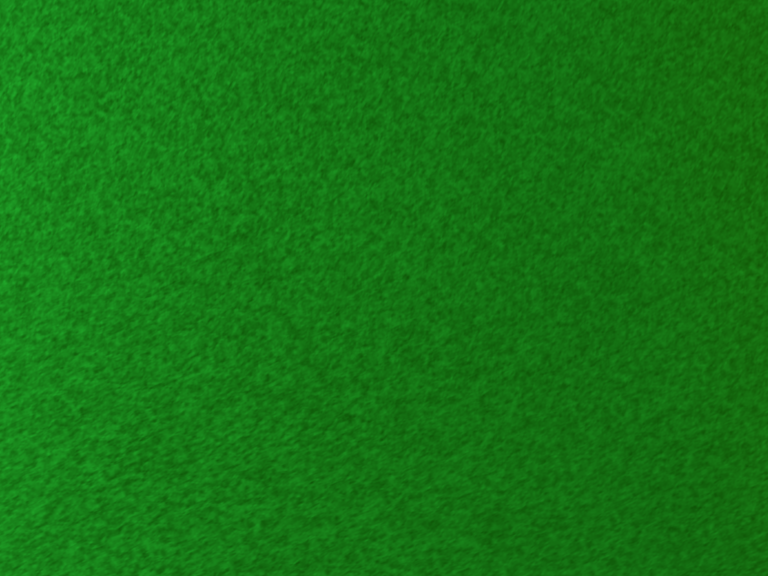
This texture is drawn by a WebGL 2 fragment shader. Its source:

```glsl
#version 300 es
precision highp float;

uniform vec2 u_resolution;
out vec4 fragColor;

float hash(ivec2 cell) {
  uvec2 q = uvec2(cell + 32768) * uvec2(1597334673u, 3812015801u);
  uint h = (q.x ^ q.y) * 1597334673u;
  h = (h ^ (h >> 15)) * 2246822519u;
  h ^= h >> 13;
  return float(h >> 8) / 16777216.0;
}

// Value noise centred on zero
float noise(vec2 p) {
  ivec2 i = ivec2(floor(p));
  vec2 f = fract(p);
  f = f * f * (3.0 - 2.0 * f);
  float low = mix(hash(i), hash(i + ivec2(1, 0)), f.x);
  float high = mix(hash(i + ivec2(0, 1)), hash(i + ivec2(1, 1)), f.x);
  return mix(low, high, f.y) - 0.5;
}

// Short fibres lying along the given angle
float fibres(vec2 p, float angle, vec2 density) {
  vec2 along = vec2(cos(angle), sin(angle));
  vec2 q = vec2(dot(p, along), dot(p, vec2(-along.y, along.x)));
  q.y += 0.004 * noise(q * 60.0);
  return noise(q * density) + 0.6 * noise(q * density * 1.7 + 37.0);
}

void main() {
  vec2 p = gl_FragCoord.xy / u_resolution.y;
  vec2 uv = gl_FragCoord.xy / u_resolution;

  // The nap turns from shallow at the lower left to steep at the top
  float steep = smoothstep(0.1, 0.9, uv.y + 0.15 * uv.x + 0.15 * noise(p * 4.0));
  float shallowNap = fibres(p, 0.45, vec2(95.0, 190.0));
  float steepNap = fibres(p + 5.0, 1.05, vec2(115.0, 180.0));
  float nap = shallowNap * sqrt(1.0 - steep) + steepNap * sqrt(steep);

  // Crisp tips, faint clumps and broad unevenness of the pile
  float tips = noise(p * 260.0 + 53.0);
  float clumps = noise(p * 85.0 + 11.0) + 0.25 * noise(p * 38.0 + 3.0);
  float patches = noise(p * 5.0 + 19.0) + 0.5 * noise(p * 11.0 + 7.0);

  // Light falls from the left, with a dim hollow low on that side
  float light = 0.08 + 0.83 * pow(1.0 - uv.x, 1.8);
  light += 0.1 * (uv.y - 0.5) * (1.0 - uv.x);
  light -= 0.12 * exp(-12.0 * dot(uv - vec2(0.3, 0.2), uv - vec2(0.3, 0.2)));
  float contrast = mix(1.15, 0.75, smoothstep(0.0, 0.9, uv.x));
  float tone = light + contrast * (0.95 * nap + 0.25 * tips + 0.25 * clumps);
  tone += 0.08 * patches;

  vec3 color = mix(vec3(0.072, 0.41, 0.06), vec3(0.10, 0.54, 0.115), tone);

  // Warmer green towards the upper right edge
  color += vec3(0.012, 0.0, -0.012) * smoothstep(0.75, 1.1, uv.x + 0.2 * uv.y - 0.1);
  fragColor = vec4(color, 1.0);
}
```
